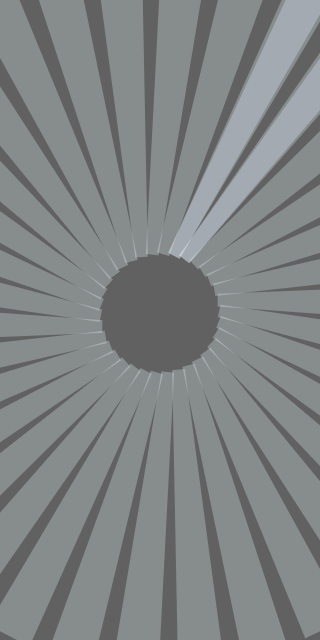
Give the GLSL for this background, as a Shadertoy shader.

```glsl
// Sunburst of translucent tapered blades around a toothed dark hub, two of them lit.

const float TAU = 6.2831853;
const int BLADE_COUNT = 34;
const int LIT_COUNT = 2;
const float FIRST_ANGLE = 1.0926;  // axis of the first lit blade, radians
const float SIDE_SHIFT = 0.0221;   // sideways shift that makes the hub teeth
const float INNER_END = 0.0898;
const float OUTER_END = 0.556;

const vec3 BACKDROP = vec3(0.38);
const vec3 BLADE_TINT = vec3(0.92, 0.985, 1.0);
const vec3 LIT_TINT = vec3(0.92, 0.97, 1.05);
const float BLADE_ALPHA = 0.28;

// Position in a blade's frame: x runs along its axis, y across it.
vec2 bladeFrame(vec2 p, float angle, float shift) {
    vec2 axis = vec2(cos(angle), sin(angle));
    vec2 side = vec2(-axis.y, axis.x);
    return vec2(dot(p, axis), dot(p, side) - shift);
}

// Soft coverage of a trapezoid with a half width at its start and a flare.
float bladeMask(vec2 q, float startHalf, float flare, float pixel) {
    float halfWidth = startHalf + flare * (q.x - INNER_END);
    float sides = abs(q.y) - halfWidth;
    float ends = max(INNER_END - q.x, q.x - OUTER_END);
    return clamp(0.5 - max(sides, ends) / pixel, 0.0, 1.0);
}

void mainImage(out vec4 fragColor, in vec2 fragCoord) {
    float pixel = 1.0 / iResolution.y;
    vec2 center = vec2(0.0, 0.0104);
    vec2 p = (fragCoord - 0.5 * iResolution.xy) * pixel - center;

    vec3 color = BACKDROP;
    for (int i = 0; i < BLADE_COUNT; i++) {
        float angle = FIRST_ANGLE - float(i) * TAU / float(BLADE_COUNT);
        vec2 q = bladeFrame(p, angle, SIDE_SHIFT);
        float blade = bladeMask(q, 0.0099, 0.0566, pixel);
        color = mix(color, BLADE_TINT, BLADE_ALPHA * blade);

        // Narrower second layer on the lit blades
        if (i < LIT_COUNT) {
            float glow = bladeMask(q, 0.0099, 0.0435, pixel);
            color = mix(color, LIT_TINT, BLADE_ALPHA * glow);
        }
    }
    fragColor = vec4(color, 1.0);
}
```
